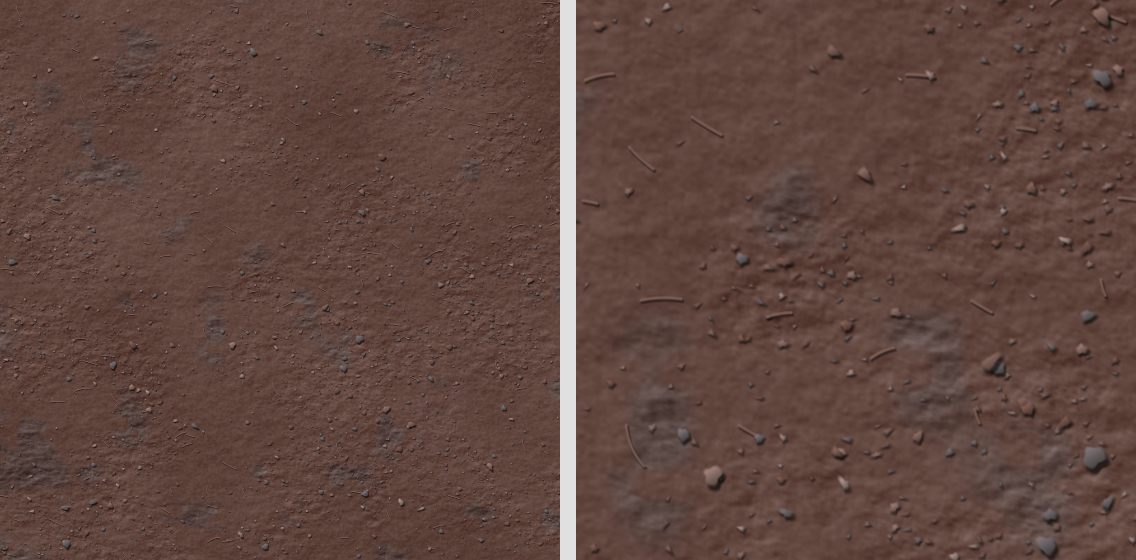
Left, the full canvas; right, a detail of the centre.
Write a three.js fragment shader that draws this texture.

```glsl
// Dry reddish-brown soil strewn with pebbles, crumbs, twigs and grey flakes.
// Layered value noise is shaded as relief under a light from the upper left;
// stones and twigs are scattered on jittered grids, denser on rough ground.

#define SOIL vec3(0.373, 0.266, 0.236)
#define STONE_BROWN vec3(0.45, 0.32, 0.28)
#define STONE_PALE vec3(0.64, 0.55, 0.53)
#define STONE_GREY vec3(0.42, 0.39, 0.40)
#define TWIG vec3(0.50, 0.38, 0.34)
#define LIGHT vec2(-0.5, 0.86)
#define EDGE 0.0011
#define RELIEF 0.17
#define ROUGHNESS 0.24
#define GRAIN 0.042
#define BLOTCHES 0.10
#define SHADOW 0.62

varying vec2 vUv;

float hash(vec2 p) {
  vec3 q = fract(p.xyx * 0.1031);
  q += dot(q, q.yzx + 33.33);
  return fract((q.x + q.y) * q.z);
}

vec2 hash2(vec2 p) {
  return vec2(hash(p + 17.3), hash(p + 61.7));
}

float noise(vec2 p) {
  vec2 i = floor(p), f = fract(p);
  f = f * f * (3.0 - 2.0 * f);
  vec2 e = vec2(0.0, 1.0);
  return mix(mix(hash(i), hash(i + e.yx), f.x),
             mix(hash(i + e.xy), hash(i + e.yy), f.x), f.y);
}

float fbm(vec2 p) {
  float sum = 0.0, amp = 0.533;
  for (int i = 0; i < 4; i++) {
    sum += amp * noise(p);
    p = mat2(0.8, 0.6, -0.6, 0.8) * p * 2.03 + 11.7;
    amp *= 0.5;
  }
  return sum;
}

// Where the ground is broken up and stony (0 smooth, 1 rough)
float roughMask(vec2 p) {
  float n = 0.6 * noise(p * 8.0 + 3.1) + 0.4 * noise(p * 21.0 + 7.9);
  return smoothstep(0.40, 0.72, n);
}

// Slope of the ground towards the light, slightly stretched sideways
float slope(vec2 p, float freq, float stepSize) {
  vec2 k = vec2(0.75, 1.0) * freq;
  return fbm((p - LIGHT * stepSize) * k) - fbm((p + LIGHT * stepSize) * k);
}

vec2 rotate(vec2 p, float a) {
  float c = cos(a), s = sin(a);
  return vec2(c * p.x + s * p.y, c * p.y - s * p.x);
}

// Signed distance to an angular, flattened stone
float stoneDistance(vec2 q, vec2 size, float phase) {
  float a = atan(q.y, q.x + 1e-6);
  float wobble = 1.0 + 0.13 * cos(3.0 * a + phase) + 0.07 * cos(5.0 * a - phase);
  return (length(q / size) * wobble - 1.0) * size.y;
}

// One grid of stones with cast shadows; size range is a fraction of a cell
void addStones(inout vec3 col, vec2 p, float cells, vec2 range, vec2 chance) {
  vec2 base = floor(p * cells);
  for (int j = -1; j <= 1; j++)
  for (int i = -1; i <= 1; i++) {
    vec2 id = base + vec2(i, j), key = id + cells * 1.7;
    vec2 centre = (id + 0.15 + 0.7 * hash2(key)) / cells;
    if (hash(key + 5.2) > mix(chance.x, chance.y, roughMask(centre))) continue;
    vec2 form = hash2(key + 31.0), tint = hash2(key + 77.0);
    float r = mix(range.x, range.y, form.x * form.x) / cells;
    vec2 size = r * vec2(1.0, mix(0.45, 0.9, form.y));
    float turn = (hash(key + 9.4) - 0.5) * 2.2, phase = tint.x * 6.28;
    vec2 q = p - centre;
    float d = stoneDistance(rotate(q, turn), size, phase);
    float s = stoneDistance(rotate(q + LIGHT * r * 0.55, turn), size, phase);
    col *= 1.0 - SHADOW * (1.0 - smoothstep(-EDGE, EDGE * 1.4, s));
    vec3 stone = mix(STONE_BROWN, STONE_PALE, tint.x * tint.x);
    stone = mix(stone, STONE_GREY, step(0.72, tint.y));
    stone *= 0.92 + 0.30 * clamp(dot(q, LIGHT) / r, -1.0, 1.0);
    col = mix(col, stone, 1.0 - smoothstep(-EDGE, EDGE, d));
  }
}

// Thin, slightly bent twigs with a dark underside
void addTwigs(inout vec3 col, vec2 p, float cells, float chance) {
  vec2 base = floor(p * cells);
  for (int j = -1; j <= 1; j++)
  for (int i = -1; i <= 1; i++) {
    vec2 id = base + vec2(i, j), form = hash2(id + 140.0);
    if (hash(id + 211.0) > chance) continue;
    vec2 q = p - (id + hash2(id + 90.0)) / cells;
    float turn = mix(-1.3, 0.5, form.x), halfLen = mix(0.004, 0.014, form.y);
    vec2 t = rotate(q, turn), u = rotate(q + LIGHT * 0.0016, turn);
    vec2 bend = vec2(0.0, (form.x - 0.5) * 30.0);
    t += bend * t.x * t.x;
    u += bend * u.x * u.x;
    float d = length(vec2(max(abs(t.x) - halfLen, 0.0), t.y));
    float s = length(vec2(max(abs(u.x) - halfLen, 0.0), u.y));
    col *= 1.0 - 0.4 * (1.0 - smoothstep(0.0003, 0.0018, s));
    col = mix(col, TWIG, 0.8 * (1.0 - smoothstep(0.0002, 0.0015, d)));
  }
}

void main() {
  vec2 p = vUv;
  float rough = roughMask(p);
  float flakes = smoothstep(0.70, 0.86, noise(p * 13.0 + 40.0)) * smoothstep(0.3, 0.6, noise(p * 45.0));

  // Bare soil: broad blotches, relief and fine grain
  float tone = BLOTCHES * (fbm(p * 5.0 + 20.0) - 0.5);
  tone += (RELIEF + ROUGHNESS * rough) * slope(p, 85.0, 0.0014);
  tone += 0.10 * slope(p, 24.0, 0.003);
  tone += GRAIN * (noise(p * 300.0) - 0.5);
  vec3 col = SOIL + tone * vec3(0.97, 1.0, 1.0);

  // Patches of dark grey flakes
  float flakeShade = 0.55 * slope(p * vec2(0.7, 1.0) + 0.37, 75.0, 0.0018);
  col = mix(col, vec3(0.325, 0.265, 0.255) + tone + flakeShade, 0.75 * flakes);

  // Scattered litter, from crumbs to pebbles
  addStones(col, p, 120.0, vec2(0.12, 0.27), vec2(0.03, 0.30));
  addTwigs(col, p, 18.0, 0.35);
  addStones(col, p, 62.0, vec2(0.11, 0.25), vec2(0.05, 0.24));
  addStones(col, p, 27.0, vec2(0.09, 0.19), vec2(0.07, 0.22));
  gl_FragColor = vec4(col, 1.0);
}
```
